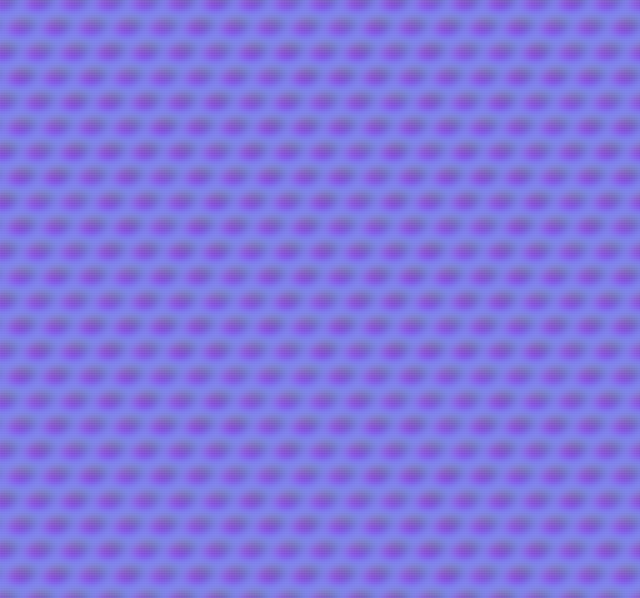
A WebGL 2 fragment shader for this texture map:

```glsl
#version 300 es
precision highp float;
// Tangent-space normal map of a dimpled mesh: 18 x 24 wide oval dimples in
// staggered rows. Each dimple has a flattened bell profile that darkens its
// centre and tilts the colour by its slope; a fine thread grid lies on top.

uniform vec2 u_resolution;
out vec4 outColor;

const vec2 REPEATS = vec2(18.0, 24.0);
const float TAU = 6.283185;

// Two random values in 0..1 per cell, without sine
vec2 hash22(vec2 cell) {
    vec3 q = fract(cell.xyx * vec3(0.1031, 0.1030, 0.0973));
    q += dot(q, q.yzx + 33.33);
    return fract((q.xx + q.yz) * q.zy);
}

// Bell with a broad top and steeper sides than a Gaussian
float dimpleWeight(vec2 d) {
    return exp(-pow(dot(d, d) + 1e-5, 1.3));
}

// Colour change at full weight; d is the offset in dimple radii
vec3 dimpleTint(vec2 d, vec2 random) {
    vec3 depth = vec3(0.0, -0.155, -0.14) * mix(0.94, 1.06, random.x);
    vec3 slopeX = vec3(-0.085, 0.065, -0.06) * d.x;
    vec3 slopeY = vec3(0.005, 0.10, -0.10) * d.y * mix(0.85, 1.15, random.y);
    return depth + slopeX + slopeY;
}

void main() {
    vec2 uv = gl_FragCoord.xy / u_resolution;
    vec2 p = uv * REPEATS + vec2(0.0, 0.05);
    vec3 color = vec3(0.503, 0.527, 0.932);
    float cover = 0.0;

    // Sum the nearest dimples, with odd rows shifted by half a repeat
    float nearestRow = round(p.y);
    for (int j = -1; j <= 1; j++) {
        float row = nearestRow + float(j);
        float shift = 0.12 + 0.5 * mod(row, 2.0);
        float nearestColumn = round(p.x - shift);
        for (int i = -1; i <= 1; i++) {
            float column = nearestColumn + float(i);
            vec2 d = (p - vec2(column + shift, row)) / vec2(0.39, 0.38);
            d.y -= 0.15 * d.x;
            vec2 random = hash22(mod(vec2(column, row), REPEATS));
            float weight = dimpleWeight(d);
            color += weight * dimpleTint(d, random);
            cover += weight;
        }
    }

    // Fine thread grid, strongest inside the dimples
    vec2 grid = sin(TAU * uv * vec2(256.0, 239.0));
    float threadStrength = mix(0.6, 1.2, min(cover, 1.0));
    color += threadStrength * (0.007 * grid.x + 0.015 * grid.y);

    outColor = vec4(clamp(color, 0.0, 1.0), 1.0);
}
```
